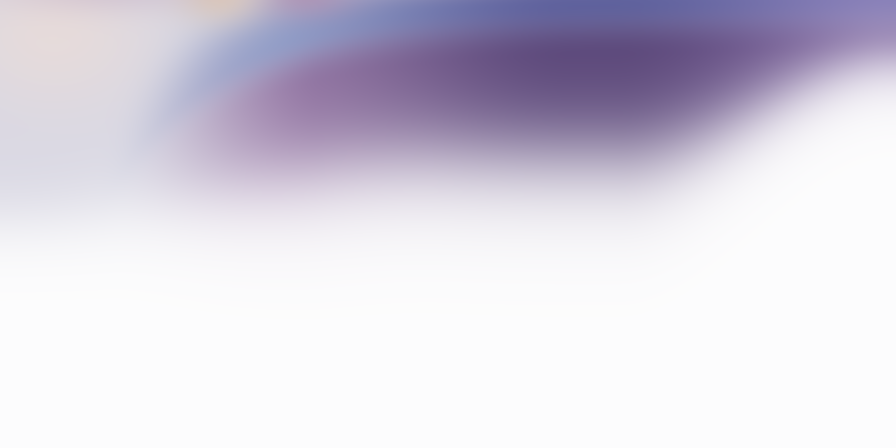
This background is drawn by a WebGL 1 fragment shader. Its source:

```glsl
precision highp float;
// Soft blurred aurora: a pale lavender sky on the left, a violet mass beneath
// a curved blue band, and small warm glows, all fading down into white.
// Built from smooth ramps, a Gaussian band along an arc and a logistic veil.

uniform vec2 u_resolution;

const vec3 WHITE       = vec3(0.990, 0.990, 0.992);
const vec3 PALE        = vec3(0.850, 0.845, 0.890);
const vec3 CREAM       = vec3(0.910, 0.860, 0.850);
const vec3 PEACH       = vec3(0.870, 0.790, 0.720);
const vec3 MAUVE       = vec3(0.680, 0.560, 0.690);
const vec3 BODY_LEFT   = vec3(0.580, 0.460, 0.640);
const vec3 BODY_CORE   = vec3(0.350, 0.270, 0.470);
const vec3 BODY_RIGHT  = vec3(0.480, 0.380, 0.610);
const vec3 BLUE_LEFT   = vec3(0.550, 0.620, 0.790);
const vec3 BLUE_CORE   = vec3(0.340, 0.360, 0.610);
const vec3 BLUE_RIGHT  = vec3(0.500, 0.470, 0.710);

const float ARC_START    = 0.26;  // x where the arc has depth ARC_DEPTH
const float ARC_DEPTH    = 0.14;
const float ARC_FALLOFF  = 0.13;
const float BAND_OPACITY = 0.85;
const float BAND_BELOW   = 0.06;  // band softness on its lower side

// Three-colour horizontal ramp.
vec3 ramp(vec3 left, vec3 core, vec3 right, float x) {
  vec3 c = mix(left, core, smoothstep(0.27, 0.64, x));
  return mix(c, right, smoothstep(0.68, 1.0, x));
}

// Elliptical Gaussian glow.
float glow(vec2 p, vec2 center, vec2 radius) {
  vec2 q = (p - center) / radius;
  return exp(-dot(q, q));
}

// Coverage of the white veil, whose soft edge rises to the right.
float veil(vec2 p) {
  float rise = smoothstep(0.69, 1.0, p.x);
  float edge = mix(0.49, 0.345, smoothstep(0.0, 0.5, p.x)) - 0.22 * rise;
  float softness = mix(0.045, 0.064, smoothstep(0.0, 0.4, p.x));
  softness = mix(softness, 0.042, rise);
  return 1.0 / (1.0 + exp((edge - p.y) / softness));
}

void main() {
  // x runs rightward, y is the depth below the top edge.
  vec2 p = gl_FragCoord.xy / u_resolution;
  p.y = 1.0 - p.y;

  // Signed depth below the arc.
  float d = p.y - ARC_DEPTH * exp((ARC_START - p.x) / ARC_FALLOFF);

  // Pale sky with a cream patch.
  vec3 color = mix(PALE, CREAM, 0.85 * glow(p, vec2(0.06, 0.07), vec2(0.11, 0.17)));

  // Violet mass beneath the arc.
  float body = smoothstep(-0.16, 0.12, d) * smoothstep(0.12, 0.36, p.x);
  color = mix(color, ramp(BODY_LEFT, BODY_CORE, BODY_RIGHT, p.x), body);

  // Blue band, broader above the arc on the left.
  float above = mix(0.13, 0.05, smoothstep(0.2, 0.55, p.x));
  float s = d / (d < 0.0 ? above : BAND_BELOW);
  float band = BAND_OPACITY * exp(-s * s) * smoothstep(0.1, 0.34, p.x);
  color = mix(color, ramp(BLUE_LEFT, BLUE_CORE, BLUE_RIGHT, p.x), band);

  // Warm glows along the top edge.
  color = mix(color, MAUVE, 0.75 * glow(p, vec2(0.34, -0.01), vec2(0.055, 0.05)));
  color = mix(color, PEACH, 0.85 * glow(p, vec2(0.245, -0.01), vec2(0.045, 0.06)));
  color = mix(color, MAUVE, 0.25 * glow(p, vec2(0.12, -0.02), vec2(0.12, 0.05)));

  gl_FragColor = vec4(mix(color, WHITE, veil(p)), 1.0);
}
```
